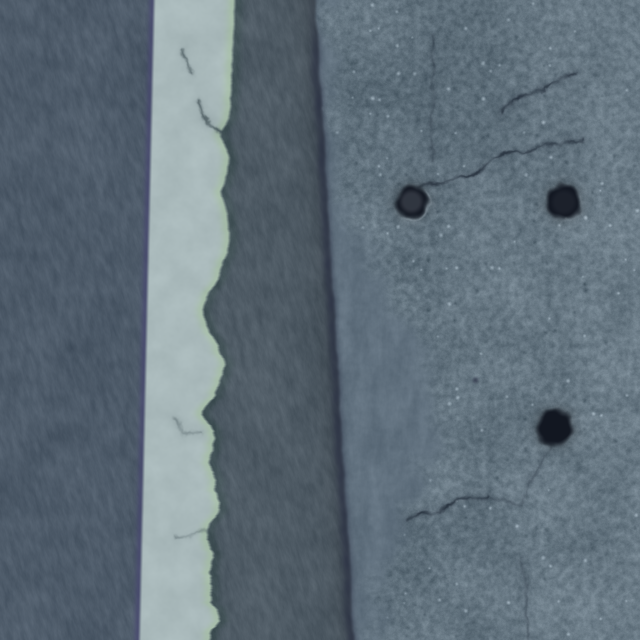
Write a Shadertoy shader that draws this texture.

```glsl
// Weathered roadside: asphalt, a chipped paint stripe, a shaded strip and a
// concrete kerb with drilled holes and cracks. Regions are signed distances to
// near-vertical edges; surfaces and ragged outlines use gradient noise.

const float SOFT = 0.0036;
const vec3 ASPHALT = vec3(0.302, 0.354, 0.41);
const vec3 STRIP = vec3(0.308, 0.356, 0.395);
const vec3 PAINT = vec3(0.665, 0.728, 0.735);
const vec3 CONCRETE = vec3(0.386, 0.45, 0.495);
const vec3 WORN = vec3(0.376, 0.438, 0.492);
const vec3 SHADOW = vec3(0.17, 0.195, 0.27);

// Crack segments: start xy, end xy; the deep ones come first
const vec4 CRACKS[11] = vec4[11](
    vec4(0.655, 0.71, 0.73, 0.722), vec4(0.73, 0.722, 0.785, 0.758),
    vec4(0.785, 0.758, 0.912, 0.781), vec4(0.635, 0.187, 0.716, 0.216),
    vec4(0.716, 0.216, 0.762, 0.223), vec4(0.782, 0.825, 0.81, 0.848),
    vec4(0.81, 0.848, 0.898, 0.883), vec4(0.762, 0.223, 0.812, 0.211),
    vec4(0.812, 0.211, 0.857, 0.3), vec4(0.678, 0.94, 0.676, 0.75),
    vec4(0.815, 0.13, 0.826, 0.0));
const vec4 SPLITS[6] = vec4[6](
    vec4(0.312, 0.845, 0.325, 0.808), vec4(0.325, 0.808, 0.349, 0.789),
    vec4(0.287, 0.917, 0.298, 0.89), vec4(0.273, 0.344, 0.287, 0.323),
    vec4(0.287, 0.323, 0.314, 0.326), vec4(0.273, 0.162, 0.318, 0.167));

vec2 hash2(vec2 p) {
    vec3 q = fract(p.xyx * vec3(0.1031, 0.103, 0.0973));
    q += dot(q, q.yzx + 33.33);
    return fract((q.xx + q.yz) * q.zy);
}

float cornerSlope(vec2 cell, vec2 offset, vec2 f) {
    float angle = 6.2832 * hash2(cell + offset).x;
    return dot(vec2(cos(angle), sin(angle)), f - offset);
}

float gradientNoise(vec2 p) {
    vec2 i = floor(p), f = fract(p);
    vec2 u = f * f * (3.0 - 2.0 * f);
    float low = mix(cornerSlope(i, vec2(0, 0), f), cornerSlope(i, vec2(1, 0), f), u.x);
    float high = mix(cornerSlope(i, vec2(0, 1), f), cornerSlope(i, vec2(1, 1), f), u.x);
    return mix(low, high, u.y);
}

float fbm(vec2 p) {
    float sum = 0.0, gain = 1.0;
    for (int i = 0; i < 4; i++) {
        sum += gain * gradientNoise(p);
        p = mat2(1.6, 1.2, -1.2, 1.6) * p + 17.3;
        gain *= 0.55;
    }
    return sum;
}

float inside(float d, float soft) { return 1.0 - smoothstep(-soft, soft, d); }

float bump(float x, float centre, float width) {
    float t = (x - centre) / width;
    return exp(-t * t);
}

// Soft dark core of a segment, broken by noise, with a dirty halo
float crack(vec2 p, vec4 s, float breaks) {
    vec2 ab = s.zw - s.xy, ap = p - s.xy;
    float d = length(ap - ab * clamp(dot(ap, ab) / dot(ab, ab), 0.0, 1.0));
    return (0.75 + 0.7 * breaks) * (0.75 * bump(d, 0.0, 0.0032) + 0.25 * exp(-d / 0.009));
}

// Sparse grains, one candidate per cell
float specks(vec2 p, float cells, float density) {
    vec2 q = p * cells, id = floor(q), r = hash2(id + 41.0);
    float d = length(fract(q) - 0.3 - 0.4 * r.yx) - mix(0.06, 0.2, r.y);
    return inside(d, 0.2) * step(1.0 - density, hash2(id + 9.0).x);
}

// Right edge of the paint: a slanted line with chips and bulges
float paintEdge(float y) {
    float x = 0.326 + 0.041 * y + 0.006 * (1.2 - y) * fbm(vec2(y * 42.0, 3.0));
    x -= 0.014 * bump(y, 0.79, 0.018) + 0.009 * bump(y, 0.7, 0.018);
    x -= 0.029 * bump(y, 0.515, 0.048) + 0.025 * bump(y, 0.355, 0.022);
    x -= 0.009 * bump(y, 0.285, 0.025) + 0.01 * bump(y, 0.165, 0.016);
    x += 0.007 * bump(y, 0.625, 0.03) + 0.009 * bump(y, 0.432, 0.018);
    return x + 0.009 * bump(y, 0.21, 0.018) + 0.013 * bump(y, 0.035, 0.022);
}

vec3 drillHole(vec3 col, vec2 p, vec2 centre, float radius, float fill) {
    vec2 q = p - centre;
    float d = length(q) - radius + 0.006 * gradientNoise(p * 60.0);
    col *= 1.0 - 0.25 * exp(-max(d, 0.0) / 0.008);
    col += fill * bump(d, 0.003, 0.003) * smoothstep(-0.01, 0.02, q.x - q.y);
    vec3 depth = vec3(0.07, 0.09, 0.13) + fill * inside(length(q) - radius * 0.7, 0.006);
    return mix(col, depth, inside(d, 0.0055));
}

// Grainy slab with a smooth worn face beside the kerb edge
vec3 concrete(vec2 p, float kerb) {
    float grain = fbm(p * 88.0);
    vec3 rough = CONCRETE + 0.088 * grain + 0.06 * fbm(p * 10.0);
    rough += 0.025 * smoothstep(0.6, 1.0, p.x) - 0.035 * bump(length(p - vec2(0.72, 0.86)), 0.0, 0.14);
    rough += 0.2 * specks(p, 75.0, 0.045) - 0.08 * specks(p + 0.71, 65.0, 0.05);
    float reach = 0.012 + 0.135 * bump(p.y, 0.36, 0.23) + 0.04 * fbm(p * 14.0);
    vec3 worn = WORN + 0.05 * fbm(p * vec2(40, 15)) + 0.02 * grain;
    return mix(rough, worn, inside(kerb - reach, 0.03));
}

void mainImage(out vec4 fragColor, in vec2 fragCoord) {
    vec2 p = fragCoord / iResolution.xy;
    vec2 ragged = p + 0.008 * vec2(fbm(p * 30.0), fbm(p * 30.0 + 50.0));
    float breaks = gradientNoise(p * 45.0);
    float left = p.x - 0.218 - 0.023 * p.y;
    float right = p.x - paintEdge(p.y);
    float kerb = p.x - 0.5525 + 0.06 * p.y - 0.004 * fbm(vec2(p.y * 12.0, 8.0));

    // Asphalt with slanted streaks and fringes beside the stripe
    vec3 col = mix(STRIP, ASPHALT, inside(left, SOFT));
    col += 0.045 * fbm(vec2(p.x + 0.25 * p.y, p.y) * vec2(95, 36)) + 0.032 * fbm(p * 11.0);
    col -= vec3(0.05, 0.035, 0.055) * bump(right, 0.005, 0.009);
    col = mix(col, vec3(0.28, 0.28, 0.44), 0.7 * bump(left, -0.003, 0.006));

    // Paint stripe, greenish rim and splits
    vec3 paint = PAINT + 0.03 * fbm(p * 24.0);
    paint += vec3(-0.01, 0.015, -0.065) * bump(right, -0.003, 0.009);
    float split = 0.0;
    for (int i = 0; i < 6; i++) split = max(split, crack(ragged, SPLITS[i], breaks) * (i < 3 ? 0.9 : 0.5));
    paint = mix(paint, vec3(0.28, 0.34, 0.36), split);
    col = mix(col, paint, inside(max(-left, right), SOFT));

    // Concrete and the shadow beneath its edge
    col *= 1.0 - 0.22 * exp(min(kerb, 0.0) / 0.022);
    col = mix(col, concrete(p, kerb), smoothstep(-SOFT, SOFT, kerb));
    float topFade = 1.0 - 0.7 * smoothstep(0.9, 0.98, p.y);
    col = mix(col, SHADOW, (0.65 + 0.3 * breaks) * topFade * bump(kerb, -0.004, 0.008));
    float c = 0.0;
    for (int i = 0; i < 11; i++) c = max(c, crack(ragged, CRACKS[i], breaks) * (i < 7 ? 0.85 : 0.4));
    col = mix(col, vec3(0.14, 0.18, 0.23), c);

    // Drilled holes and a small pit
    col = drillHole(col, p, vec2(0.643, 0.685), 0.024, 0.12);
    col = drillHole(col, p, vec2(0.881, 0.684), 0.026, 0.04);
    col = drillHole(col, p, vec2(0.867, 0.332), 0.027, 0.0);
    col = mix(col, SHADOW, 0.7 * inside(length(p - vec2(0.743, 0.406)) - 0.004, 0.004));
    fragColor = vec4(clamp(col, 0.0, 1.0), 1.0);
}
```
